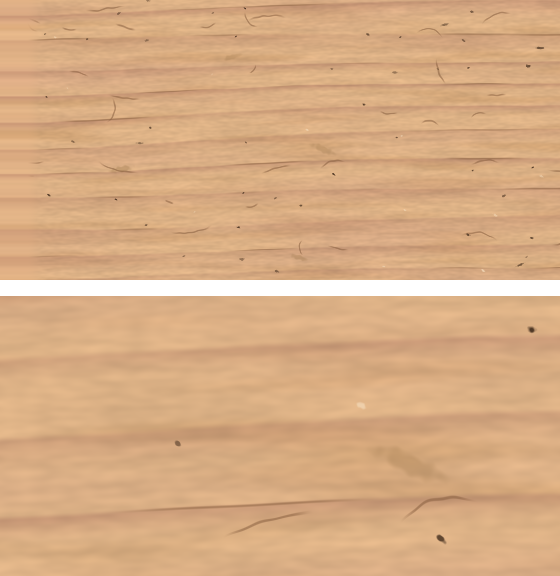
Top, the full canvas; bottom, a detail of the centre.
This texture is drawn by a WebGL 2 fragment shader. Its source:

```glsl
#version 300 es
precision highp float;

uniform vec2 u_resolution;
out vec4 fragColor;

const vec3 EARLY_WOOD = vec3(0.868, 0.699, 0.526);
const vec3 LATE_WOOD = vec3(0.755, 0.565, 0.445);
const vec3 OLIVE_TINT = vec3(0.790, 0.605, 0.415);
const vec3 PINK_TINT = vec3(0.835, 0.650, 0.520);
const vec3 CRACK_COLOR = vec3(0.50, 0.34, 0.22);
const vec3 SPECK_COLOR = vec3(0.24, 0.16, 0.10);
const vec3 CHIP_COLOR = vec3(0.95, 0.85, 0.72);
const vec3 SMUDGE_COLOR = vec3(0.56, 0.42, 0.25);
const float RING_COUNT = 10.6;
const float GRAIN_SLOPE = 0.022;
const float GRAIN_CONTRAST = 0.115;
const float WORN_EDGE = 0.13;

vec3 hash3(vec2 cell, float seed) {
  uvec3 v = uvec3(ivec3(vec3(cell, seed))) * 1664525u + 1013904223u;
  v.x += v.y * v.z; v.y += v.z * v.x; v.z += v.x * v.y;
  v ^= v >> 16u;
  v.x += v.y * v.z; v.y += v.z * v.x; v.z += v.x * v.y;
  return vec3(v >> 8u) / 16777216.0;
}

float corner(vec2 cell, vec2 offset) {
  float angle = 6.28318 * hash3(cell, 7.0).x;
  return dot(vec2(cos(angle), sin(angle)), offset);
}

// Gradient noise, roughly -0.7 to 0.7
float noise(vec2 p) {
  vec2 i = floor(p), f = p - i;
  vec2 u = f * f * f * (f * (f * 6.0 - 15.0) + 10.0);
  vec2 e = vec2(1.0, 0.0);
  return mix(mix(corner(i, f), corner(i + e, f - e), u.x),
             mix(corner(i + e.yx, f - e.yx), corner(i + 1.0, f - 1.0), u.x), u.y);
}

// One ragged blot in some of the cells
float blots(vec2 p, float cell, float chance, vec2 size, float seed) {
  vec2 id = floor(p / cell);
  vec3 place = hash3(id, seed), kind = hash3(id, seed + 1.0);
  vec2 q = (fract(p / cell) - 0.5 - 0.5 * (place.xy - 0.5)) * cell;
  q.y -= q.x * (kind.z - 0.5);
  vec2 radius = size * mix(vec2(0.6), vec2(1.5, 1.1), kind.x * kind.x);
  float d = length(q / radius) + 0.7 * noise(p / size.y * 0.7);
  float soft = max(0.45, 0.6 / (u_resolution.y * radius.y));
  float body = 1.0 - smoothstep(1.0 - soft, 1.0 + soft, d);
  return step(place.z, chance) * body * mix(0.45, 1.0, kind.y);
}

// Thin bent scratches, mostly along the grain
float scratches(vec2 p, float cell, float chance, float seed) {
  vec2 id = floor(p / cell);
  vec3 place = hash3(id, seed), kind = hash3(id, seed + 1.0);
  vec2 q = (fract(p / cell) - 0.5 - 0.3 * (place.xy - 0.5)) * cell;
  float turn = (kind.x - 0.5) * (kind.y > 0.7 ? 3.0 : 0.7);
  q = mat2(cos(turn), -sin(turn), sin(turn), cos(turn)) * q;
  float reach = cell * mix(0.1, 0.32, kind.z);
  float bend = (kind.y - 0.5) * q.x * q.x / reach + 0.006 * noise(p * 30.0);
  float px = 1.0 / u_resolution.y;
  float line = 1.0 - smoothstep(0.0005, 0.0012 + px, abs(q.y - bend));
  return step(place.z, chance) * line * (1.0 - smoothstep(0.5, 1.0, abs(q.x) / reach));
}

void main() {
  vec2 p = gl_FragCoord.xy / u_resolution.y;
  float px = 1.0 / u_resolution.y;
  float intact = smoothstep(WORN_EDGE - 0.035, WORN_EDGE + 0.02, p.x);

  // Grain coordinates, smeared sideways across the worn strip
  vec2 g = vec2(max(p.x, WORN_EDGE), p.y);
  g.y -= GRAIN_SLOPE * g.x;
  g.y += 0.010 * noise(g * vec2(1.3, 3.0)) + 0.0025 * noise(g * vec2(7.0, 14.0));

  // Growth rings: slow darkening, then a sharp edge
  float ring = g.y * RING_COUNT + 0.55 * noise(vec2(g.x * 0.35, g.y * 5.0) + 9.0);
  float phase = fract(ring);
  vec3 ringHash = hash3(vec2(floor(ring), 3.0), 11.0);
  float edge = max(0.06, 1.5 * px * RING_COUNT) * mix(1.0, 2.2, ringHash.z);
  float cut = 1.0 - smoothstep(1.0 - edge, 1.0, phase);
  float strength = mix(0.5, 1.05, ringHash.x) + 0.5 * noise(vec2(g.x * 2.0, ring));
  float late = smoothstep(mix(0.2, 0.6, ringHash.y), 0.96, phase) * cut * strength;
  float rim = smoothstep(0.80, 0.93, phase) * cut * strength;

  // Tints and fibres
  float olive = smoothstep(-0.05, 0.5, noise(g * vec2(2.2, 24.0) + 31.0));
  float pink = smoothstep(-0.1, 0.5, noise(g * vec2(1.1, 9.0) + 57.0));
  float fibre = 0.50 * noise(g * vec2(4.0, 42.0));
  fibre += 0.45 * noise(g * vec2(13.0, 85.0) + 17.0);
  fibre += 0.40 * noise(g * vec2(38.0, 115.0) + 71.0) * intact;

  vec3 color = mix(EARLY_WOOD, OLIVE_TINT, 0.55 * olive);
  color = mix(color, PINK_TINT, 0.6 * pink);
  color = mix(color, LATE_WOOD, clamp(0.78 * late + 0.22 * rim, 0.0, 1.0));
  color *= 1.0 + GRAIN_CONTRAST * fibre * mix(0.6, 1.0, intact);

  // Broken cracks along the ring edges
  float crackWidth = 0.015 + px * RING_COUNT;
  float crack = 1.0 - smoothstep(0.0, crackWidth, abs(phase - 0.95));
  crack *= smoothstep(0.08, 0.4, noise(vec2(g.x * 2.6, floor(ring) * 3.7)));
  color = mix(color, CRACK_COLOR, 0.5 * crack * intact);

  // Smudges, scratches, pits and pale chips
  float smudge = blots(p, 0.31, 0.32, vec2(0.028, 0.011), 21.0);
  float scratch = scratches(p, 0.27, 0.45, 31.0) + scratches(p + 0.13, 0.16, 0.2, 35.0);
  float pit = max(blots(p, 0.115, 0.27, vec2(0.0055, 0.0042), 41.0),
                  blots(p + 0.07, 0.36, 0.22, vec2(0.018, 0.006), 45.0));
  float chip = blots(p + 0.04, 0.17, 0.17, vec2(0.005, 0.004), 51.0);
  color = mix(color, SMUDGE_COLOR, 0.45 * smudge * intact);
  color = mix(color, CRACK_COLOR, 0.5 * min(scratch, 1.0) * intact);
  color = mix(color, CHIP_COLOR, 0.8 * chip * intact);
  color = mix(color, SPECK_COLOR, 0.9 * pit * intact);

  // The worn strip is slightly paler and warmer
  color += (1.0 - intact) * vec3(0.025, 0.012, 0.008);
  fragColor = vec4(color, 1.0);
}
```
